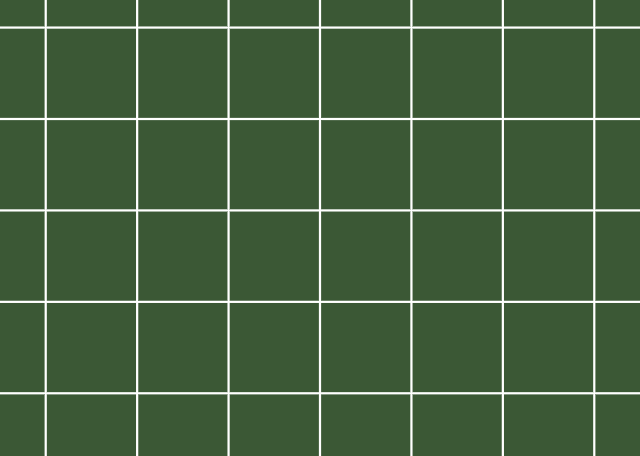
Give the GLSL for this pattern, as a Shadertoy shader.

```glsl
// Thin white square grid on a flat dark green ground, seven cells across.
// Each pixel is folded to its nearest grid line on both axes, and the
// distance to that line gives an antialiased coverage.

// Distance on each axis to the nearest line, with lines at whole numbers
vec2 lineDistance(vec2 p) {
    return abs(fract(p + 0.5) - 0.5);
}

void mainImage(out vec4 fragColor, in vec2 fragCoord) {
    // One unit is one cell; the offset sets where the first lines fall
    float pixel = 7.0 / iResolution.x;
    vec2 cell = fragCoord * pixel - vec2(0.5, 0.686);

    // Line coverage from half width, smoothed over one pixel
    vec2 cover = clamp((0.0122 - lineDistance(cell)) / pixel + 0.5, 0.0, 1.0);
    float grid = max(cover.x, cover.y);

    vec3 green = vec3(0.231, 0.345, 0.208);
    fragColor = vec4(mix(green, vec3(1.0), grid), 1.0);
}
```
